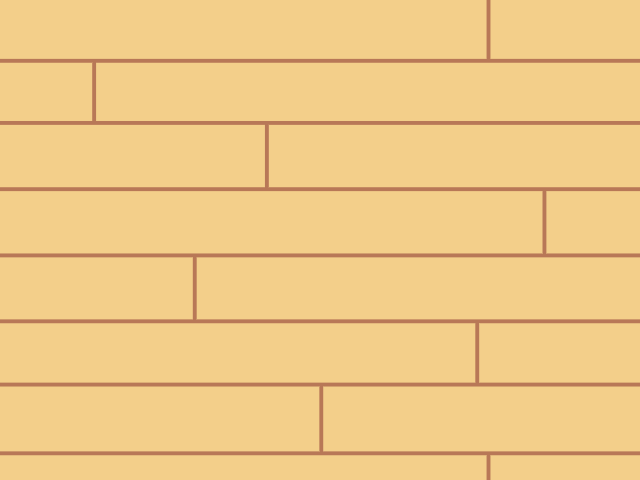
Write a Shadertoy shader that draws this pattern.

```glsl
// Plank floor: seven long boards of slightly uneven width, stacked and repeated,
// each with one staggered butt joint. A loop finds the board under the pixel and
// the distance to its nearest seam; all lengths are in canvas heights.

const int   BOARDS       = 7;
const float STACK_HEIGHT = 0.953;    // seven boards, then the stack repeats
const float STACK_BASE   = 0.0556;   // lowest seam of the stack
const float BOARD_LENGTH = 1.33333;  // distance between joints in a row
const float SEAM_WIDTH   = 0.0081;
const vec3  WOOD_COLOR   = vec3(0.953, 0.812, 0.541);
const vec3  SEAM_COLOR   = vec3(0.722, 0.471, 0.341);

// Lower edge of each board above the stack base.
const float BOARD_EDGE[BOARDS] = float[BOARDS](
    0.0, 0.1432, 0.2750, 0.4123, 0.5503, 0.6883, 0.8177);

// Joint position in each board, as a fraction of its length.
const float JOINT[BOARDS] = float[BOARDS](
    0.5020, 0.7457, 0.3043, 0.8507, 0.4170, 0.1471, 0.7633);

// Distance to the nearest multiple of the period.
float repeatDistance(float x, float period) {
    return abs(x - period * round(x / period));
}

// Antialiased coverage of a seam at the given distance from its centre.
float seamCoverage(float dist, float pixel) {
    return clamp((0.5 * SEAM_WIDTH - dist) / pixel + 0.5, 0.0, 1.0);
}

void mainImage(out vec4 fragColor, in vec2 fragCoord) {
    float pixel = 1.0 / iResolution.y;
    vec2 p = fragCoord * pixel;

    // Find the board and the closest long seam.
    float y = mod(p.y - STACK_BASE, STACK_HEIGHT);
    float longSeam = STACK_HEIGHT;
    float joint = JOINT[0];
    for (int i = 0; i < BOARDS; i++) {
        longSeam = min(longSeam, repeatDistance(y - BOARD_EDGE[i], STACK_HEIGHT));
        if (y >= BOARD_EDGE[i]) joint = JOINT[i];
    }

    // Butt joint of this board.
    float buttJoint = repeatDistance(p.x - joint * BOARD_LENGTH, BOARD_LENGTH);

    float seam = seamCoverage(min(longSeam, buttJoint), pixel);
    fragColor = vec4(mix(WOOD_COLOR, SEAM_COLOR, seam), 1.0);
}
```
